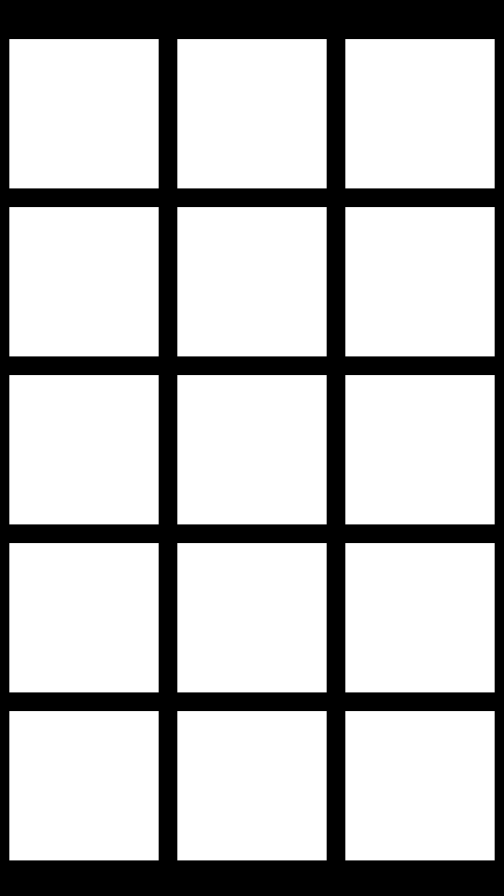
Write a Shadertoy shader that draws this pattern.

```glsl
// Draws a grid of white squares, three across and five down, on black.
// Each point is folded into its nearest cell, with the row index clamped so
// the margins stay black; box coverage along each axis smooths the edges.

// Share of a pixel covered by a centred square, from both axes
float squareCoverage(vec2 offset, float halfSide, float pixel) {
    vec2 inside = (halfSide - abs(offset)) / pixel;
    vec2 cover = clamp(inside + 0.5, 0.0, 1.0);
    return cover.x * cover.y;
}

void mainImage(out vec4 fragColor, in vec2 fragCoord) {
    // One unit is one cell, a third of the canvas width
    float pixel = 3.0 / iResolution.x;
    vec2 p = (fragCoord - 0.5 * iResolution.xy) * pixel;

    // The grid sits slightly below the canvas centre
    p.y += 1.0 / 96.0;

    // Nearest cell, limited to the 3 by 5 block
    vec2 cell = clamp(floor(p + 0.5), vec2(-1.0, -2.0), vec2(1.0, 2.0));

    // White squares fill eight ninths of a cell, leaving black bars
    float white = squareCoverage(p - cell, 4.0 / 9.0, pixel);
    fragColor = vec4(vec3(white), 1.0);
}
```
